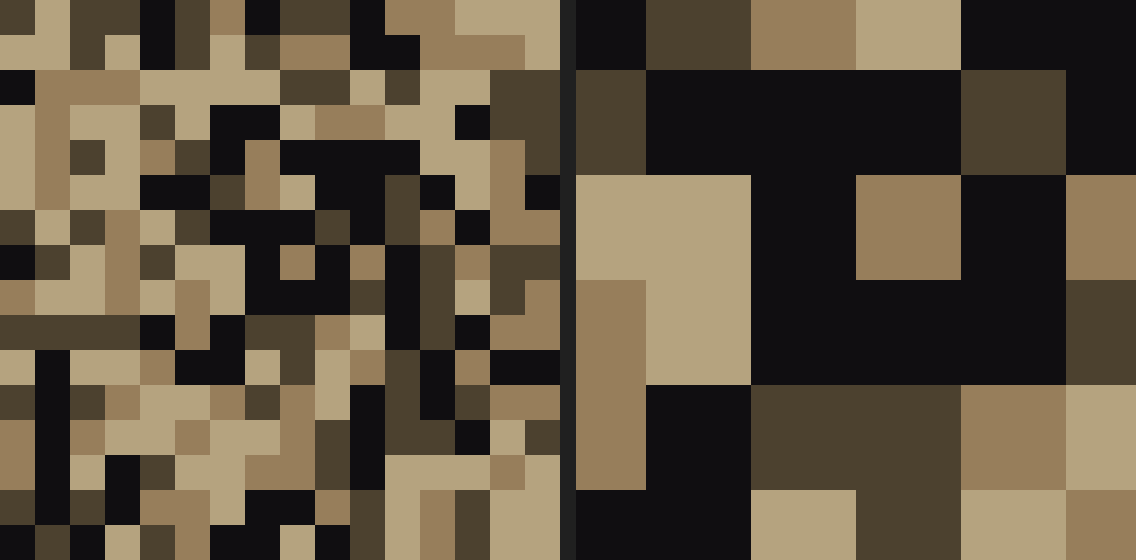
Left: the whole. Right: its middle third, enlarged.
Write a WebGL 2 fragment shader that draws this texture.

```glsl
#version 300 es
precision highp float;

uniform vec2 u_resolution;
out vec4 fragColor;

float hash(vec2 p) {
    return fract(sin(dot(p, vec2(127.1, 311.7))) * 43758.5453);
}

// Random brightness, pulled down around a dark cluster right of centre
float brightness(vec2 cell) {
    return hash(cell + 3.0) + 0.3 * smoothstep(1.0, 6.5, distance(cell, vec2(9.5, 7.5)));
}

// Rank among 16 widely spaced cells, which keeps the colour shares even
float evenRank(vec2 cell) {
    float own = brightness(cell);
    vec2 offset = mod(cell, 4.0);
    float darker = 0.0;
    for (int i = 0; i < 16; i++) {
        vec2 other = offset + 4.0 * vec2(i % 4, i / 4);
        darker += brightness(other) < own ? 1.0 : 0.0;
    }
    return (darker + hash(cell + 41.0)) / 16.0;
}

vec3 cellColor(vec2 cell) {
    float rank = evenRank(cell);
    if (rank < 0.24) return vec3(0.063, 0.055, 0.067);
    if (rank < 0.49) return vec3(0.298, 0.255, 0.184);
    if (rank < 0.72) return vec3(0.592, 0.494, 0.357);
    return vec3(0.710, 0.640, 0.498);
}

void main() {
    // 16 by 16 square cells
    vec2 grid = gl_FragCoord.xy / u_resolution * 16.0;
    vec2 corner = floor(grid + 0.5);

    // Pixel coverage on each side of the nearest cell edges
    vec2 cover = clamp((grid - corner) * u_resolution / 16.0 + 0.5, 0.0, 1.0);
    vec3 lower = mix(cellColor(corner - 1.0), cellColor(corner + vec2(0.0, -1.0)), cover.x);
    vec3 upper = mix(cellColor(corner + vec2(-1.0, 0.0)), cellColor(corner), cover.x);
    fragColor = vec4(mix(lower, upper, cover.y), 1.0);
}
```
